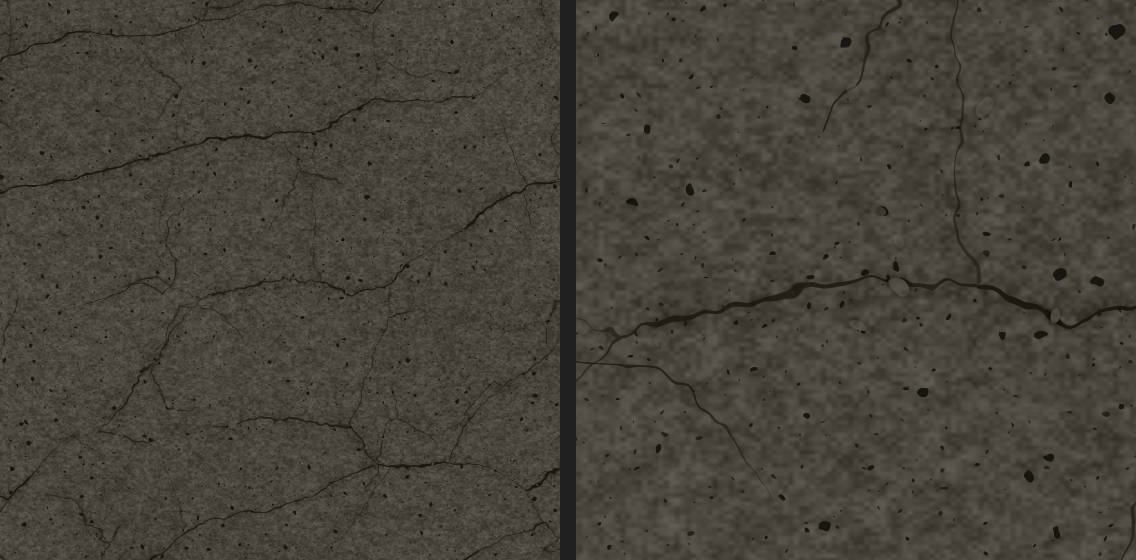
Left, the full canvas; right, a detail of the centre.
A Shadertoy shader for this texture:

```glsl
// Weathered dark concrete: grainy cement with pits, embedded pebbles and cracks.
// Cracks are the edges of a sheared, noise-warped Voronoi pattern; pits and
// pebbles are jittered ellipses on hashed grids.

const vec3 CEMENT = vec3(0.285, 0.273, 0.242);
const vec3 PIT_COLOR = vec3(0.075, 0.066, 0.048);
const vec3 CRACK_COLOR = vec3(0.105, 0.092, 0.068);
const vec3 STONE_TINT = vec3(0.038, 0.037, 0.034);

const mat2 MAIN_CELLS = mat2(3.1, -1.2, 0.0, 4.9);   // stretched and sheared
const mat2 HAIR_CELLS = mat2(6.2, 1.6, 0.0, 7.4);
const float CRACK_WIDTH = 0.0021;
const float HAIR_WIDTH = 0.0009;
const float CRUMBLE_WIDTH = 0.008;

// Three random values per grid cell and seed
vec3 hash3(vec2 cell, int seed) {
    uvec3 v = uvec3(ivec3(ivec2(cell), seed)) * 1664525u + 1013904223u;
    v.x += v.y * v.z; v.y += v.z * v.x; v.z += v.x * v.y;
    v ^= v >> 16u;
    v.x += v.y * v.z; v.y += v.z * v.x; v.z += v.x * v.y;
    return vec3(v >> 8u) / 16777216.0;
}

float noise(vec2 p, int seed) {
    vec2 i = floor(p), f = fract(p);
    f = f * f * (3.0 - 2.0 * f);
    float low = mix(hash3(i, seed).x, hash3(i + vec2(1, 0), seed).x, f.x);
    float high = mix(hash3(i + vec2(0, 1), seed).x, hash3(i + vec2(1, 1), seed).x, f.x);
    return mix(low, high, f.y);
}

vec2 wobble(vec2 p, int seed) {
    return vec2(noise(p, seed), noise(p, seed + 1)) - 0.5;
}

vec2 seedPoint(vec2 cell, int seed) {
    return cell + 0.1 + 0.8 * hash3(cell, seed).xy;
}

// Nearest Voronoi edge: x = canvas distance, y = how level it runs, z = random
vec3 crackEdge(vec2 uv, mat2 cells, int seed) {
    vec2 p = cells * uv, home = floor(p), nearest = home;
    float best = 1e3;
    for (int j = -1; j <= 1; j++)
    for (int i = -1; i <= 1; i++) {
        vec2 cell = floor(p) + vec2(i, j);
        float d = length(seedPoint(cell, seed) - p);
        if (d < best) { best = d; nearest = cell; }
    }
    home = seedPoint(nearest, seed);
    vec3 edge = vec3(1e3, 0.0, 0.0);
    for (int j = -2; j <= 2; j++)
    for (int i = -2; i <= 2; i++) {
        if (i == 0 && j == 0) continue;
        vec2 cell = nearest + vec2(i, j), other = seedPoint(cell, seed);
        vec2 n = normalize(other - home), slope = n * cells;
        float d = dot(0.5 * (home + other) - p, n) / length(slope);
        if (d < edge.x)
            edge = vec3(d, abs(slope.y) / length(slope), hash3(nearest + cell, seed + 1).x);
    }
    return edge;
}

// Nearest scattered ellipse: x = signed distance, y = random
vec2 scatter(vec2 uv, float cells, float share, vec2 radii, int seed) {
    vec2 found = vec2(1.0, 0.0);
    for (int j = -1; j <= 1; j++)
    for (int i = -1; i <= 1; i++) {
        vec2 cell = floor(uv * cells) + vec2(i, j);
        vec3 place = hash3(cell, seed), shape = hash3(cell, seed + 1);
        if (place.z > share) continue;
        vec2 q = uv - (cell + place.xy) / cells;
        float angle = 6.2832 * shape.x;
        q = mat2(cos(angle), sin(angle), -sin(angle), cos(angle)) * q;
        q.y *= 1.1 + 0.7 * shape.z;
        float d = length(q) - mix(radii.x, radii.y, shape.y * shape.y * shape.y);
        if (d < found.x) found = vec2(d, shape.z);
    }
    return found;
}

void mainImage(out vec4 fragColor, in vec2 fragCoord) {
    vec2 uv = fragCoord / iResolution.y;
    float soft = 0.75 / iResolution.y;
    vec2 jag = 0.012 * wobble(uv * 32.0, 10) + 0.005 * wobble(uv * 110.0, 12);
    vec2 warped = uv + 0.055 * wobble(uv * 8.0, 14) + jag;

    // Cement grain, slightly streaked sideways
    float fine = noise(uv * vec2(310.0, 390.0), 20) - 0.5;
    float medium = noise(uv * vec2(130.0, 185.0), 21) - 0.5;
    float coarse = noise(uv * vec2(48.0, 64.0), 22) - 0.5;
    float broad = noise(uv * 5.0, 23) - 0.5;
    float grain = 0.092 * fine + 0.075 * medium + 0.035 * coarse;
    vec3 color = CEMENT + grain + 0.022 * broad;

    // Main cracks: strong when level, faint when upright, with crumbled rims
    vec3 edge = crackEdge(warped, MAIN_CELLS, 30);
    float strength = mix(0.4, 1.0, smoothstep(0.35, 0.8, edge.y)) * mix(0.5, 1.0, edge.z);
    strength *= 0.3 + 0.7 * smoothstep(0.2, 0.6, noise(uv * 9.0, 32));
    float width = CRACK_WIDTH * strength * (0.5 + noise(uv * 70.0, 33));
    float core = 1.0 - smoothstep(width - soft, width + soft, edge.x);
    float rim = exp(-edge.x / CRUMBLE_WIDTH) * strength;
    float crumbs = smoothstep(0.5, 0.8, noise(uv * 210.0, 34));
    color -= rim * (0.035 + 0.07 * crumbs);
    color = mix(color, CRACK_COLOR, core * min(1.0, 0.25 + strength));

    // Broken hairline cracks
    vec3 hair = crackEdge(warped + 0.4 * jag, HAIR_CELLS, 40);
    float patches = smoothstep(0.52, 0.72, noise(uv * 7.0, 42)) * step(0.35, hair.z);
    float line = 1.0 - smoothstep(HAIR_WIDTH - soft, HAIR_WIDTH + soft, hair.x);
    color = mix(color, CRACK_COLOR, patches * (0.65 * line + 0.15 * exp(-hair.x / 0.005)));

    // Pits of two sizes with ragged outlines
    vec2 ragged = uv + 0.0025 * wobble(uv * 240.0, 50);
    float pit = scatter(ragged, 46.0, 0.42, vec2(0.0011, 0.0046), 52).x;
    float speck = scatter(ragged, 110.0, 0.22, vec2(0.0007, 0.0017), 54).x;
    float holes = 1.0 - smoothstep(-soft, soft, pit);
    float dots = 1.0 - smoothstep(-soft, soft, speck);
    color = mix(color, PIT_COLOR, max(0.9 * holes, 0.7 * dots));

    // Pale pebbles, larger and clearer beside the cracks
    float near = exp(-edge.x / 0.025);
    vec2 stone = scatter(uv + 0.4 * jag, 25.0, 0.4, vec2(0.003, 0.0125), 60);
    stone.x += 0.002 * (1.0 - near);
    float body = 1.0 - smoothstep(-2.0 * soft, soft, stone.x);
    float outline = exp(-abs(stone.x - 0.001) / 0.0012) * (0.25 + 0.75 * near);
    vec3 stoneColor = CEMENT + 0.6 * grain + STONE_TINT * (0.4 + stone.y);
    color = mix(color, stoneColor, body * mix(0.5, 0.9, near));
    color -= 0.05 * outline * (1.0 - body);

    fragColor = vec4(clamp(color, 0.0, 1.0), 1.0);
}
```
